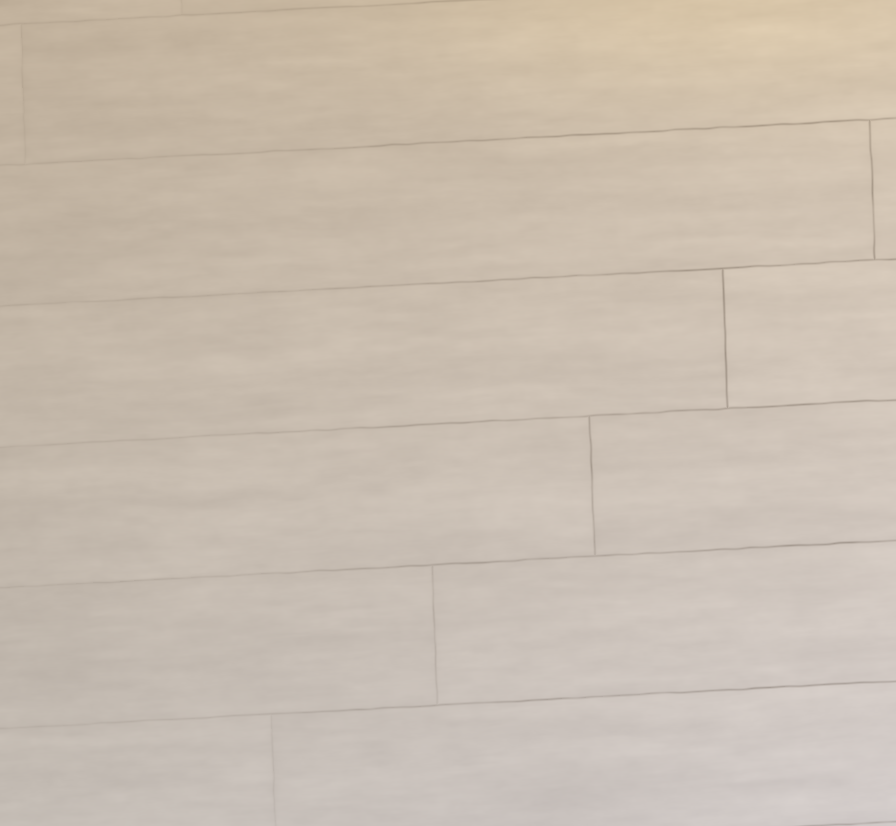
Write a Shadertoy shader that draws this texture.

```glsl
// Pale wooden floor: slightly tilted staggered planks with soft grain and warm-to-cool light.

// Layout, in canvas widths, measured from the top left
const float ROW_HEIGHT = 0.157;
const float FIRST_SEAM = 0.185;
const float SEAM_SLOPE = 0.053;
const float JOINT_LEAN = 0.036;
const float PLANK_LENGTH = 1.117;
const float FIRST_JOINT = 0.966;
const float JOINT_STEP = 0.173;
const float JOINT_DRIFT = 0.022;

// Gaps between planks
const float GAP_HALF_WIDTH = 0.0009;
const float GAP_BLUR = 0.0010;
const float GAP_WOBBLE = 0.0012;
const float SHADE_WIDTH = 0.004;
const float SHADE_STRENGTH = 0.06;
const vec3 GAP_TINT = vec3(0.72, 0.70, 0.68);

// Surface
const float GRAIN_STRENGTH = 0.046;
const float FIBRE_STRENGTH = 0.034;
const float MOTTLE_STRENGTH = 0.020;
const float SPECK_STRENGTH = 0.016;
const float PLANK_VARIATION = 0.012;

// Light across the floor
const vec3 TOP_LEFT = vec3(0.755, 0.692, 0.610);
const vec3 TOP_RIGHT = vec3(0.832, 0.768, 0.684);
const vec3 BOTTOM_LEFT = vec3(0.757, 0.727, 0.697);
const vec3 BOTTOM_RIGHT = vec3(0.818, 0.792, 0.785);
const vec3 LAMP_GLOW = vec3(0.030, 0.020, -0.010);
const vec2 LAMP_CENTRE = vec2(0.8, 1.0);
const vec2 LAMP_FALLOFF = vec2(2.5, 8.0);

float hash(vec2 p) {
    vec3 q = fract(vec3(p.xyx) * 0.1031);
    q += dot(q, q.yzx + 33.33);
    return fract((q.x + q.y) * q.z);
}

float noise(vec2 p) {
    vec2 cell = floor(p);
    vec2 f = fract(p);
    f = f * f * (3.0 - 2.0 * f);
    float low = mix(hash(cell), hash(cell + vec2(1.0, 0.0)), f.x);
    float high = mix(hash(cell + vec2(0.0, 1.0)), hash(cell + vec2(1.0, 1.0)), f.x);
    return mix(low, high, f.y);
}

// Layered noise centred on zero
float fbm(vec2 p) {
    float sum = 0.0;
    float weight = 0.5;
    for (int i = 0; i < 4; i++) {
        sum += weight * (noise(p) - 0.5);
        p = p * 2.03 + vec2(17.3, 9.1);
        weight *= 0.5;
    }
    return sum;
}

// Coverage of a soft gap at a given distance from its centre
float gapMask(float dist, float pixel) {
    float edge = GAP_BLUR + 0.5 * pixel;
    return 1.0 - smoothstep(GAP_HALF_WIDTH - edge, GAP_HALF_WIDTH + edge, dist);
}

float jointPosition(float row) {
    float drift = JOINT_DRIFT * max(0.0, cos(1.2 * (row - 2.2)));
    return FIRST_JOINT - JOINT_STEP * row + drift;
}

void mainImage(out vec4 fragColor, in vec2 fragCoord) {
    float pixel = 1.0 / iResolution.x;
    vec2 uv = fragCoord / iResolution.xy;
    vec2 pos = vec2(fragCoord.x, iResolution.y - fragCoord.y) * pixel;

    // Tilted floor axes
    float along = pos.x - JOINT_LEAN * pos.y;
    float across = pos.y + SEAM_SLOPE * pos.x;

    // Row and plank under this point
    float seamWobble = GAP_WOBBLE * (noise(vec2(along * 60.0, across * 6.0)) - 0.5);
    float rowCoord = (across + seamWobble - FIRST_SEAM) / ROW_HEIGHT;
    float row = floor(rowCoord);
    float jointWobble = GAP_WOBBLE * (noise(vec2(across * 60.0, row + 31.0)) - 0.5);
    float plankCoord = (along + jointWobble - jointPosition(row)) / PLANK_LENGTH;
    vec2 plank = vec2(row, floor(plankCoord)) + 20.0;
    float seamDist = abs(rowCoord - round(rowCoord)) * ROW_HEIGHT;
    float jointDist = abs(plankCoord - round(plankCoord)) * PLANK_LENGTH;

    // Broad light and lamp glow
    vec3 color = mix(mix(BOTTOM_LEFT, BOTTOM_RIGHT, uv.x), mix(TOP_LEFT, TOP_RIGHT, uv.x), uv.y);
    vec2 lamp = (uv - LAMP_CENTRE) * LAMP_FALLOFF;
    color += LAMP_GLOW * exp(-dot(lamp, lamp));

    // Plank tone, wavy grain, short fibres, soft mottling and specks
    vec2 grainPos = vec2(along, across) + 7.0 * vec2(hash(plank), hash(plank + 5.0));
    grainPos.y += 0.016 * fbm(grainPos * vec2(6.0, 9.0));
    float tone = PLANK_VARIATION * (hash(plank + 11.0) - 0.5);
    tone += GRAIN_STRENGTH * fbm(grainPos * vec2(4.0, 40.0));
    tone += FIBRE_STRENGTH * fbm(grainPos * vec2(22.0, 110.0));
    tone += MOTTLE_STRENGTH * fbm(pos * 14.0);
    tone += SPECK_STRENGTH * fbm(pos * vec2(75.0, 95.0));
    color += tone * vec3(1.0, 1.0, 0.96);

    // Gaps fade toward the left and wear away unevenly along their length
    float seamWear = noise(vec2(along * 14.0, round(rowCoord) * 7.0 + 40.0));
    seamWear = mix(seamWear, noise(vec2(along * 70.0, round(rowCoord) * 5.0 + 80.0)), 0.4);
    float seam = gapMask(seamDist, pixel) * mix(0.14, 0.62, smoothstep(0.0, 0.9, uv.x));
    seam *= 0.45 + 0.9 * seamWear;
    float jointWear = 0.6 + 0.6 * noise(vec2(across * 45.0, row + 60.0));
    float jointFade = smoothstep(0.15, 0.8, uv.x) * smoothstep(-0.1, 0.5, uv.y);
    float joint = gapMask(jointDist, pixel) * mix(0.10, 0.68, jointFade) * jointWear;
    float shade = SHADE_STRENGTH * exp(-min(seamDist, jointDist) / SHADE_WIDTH);
    color *= mix(vec3(1.0), GAP_TINT, clamp(max(seam, joint) + shade, 0.0, 1.0));

    fragColor = vec4(clamp(color, 0.0, 1.0), 1.0);
}
```
